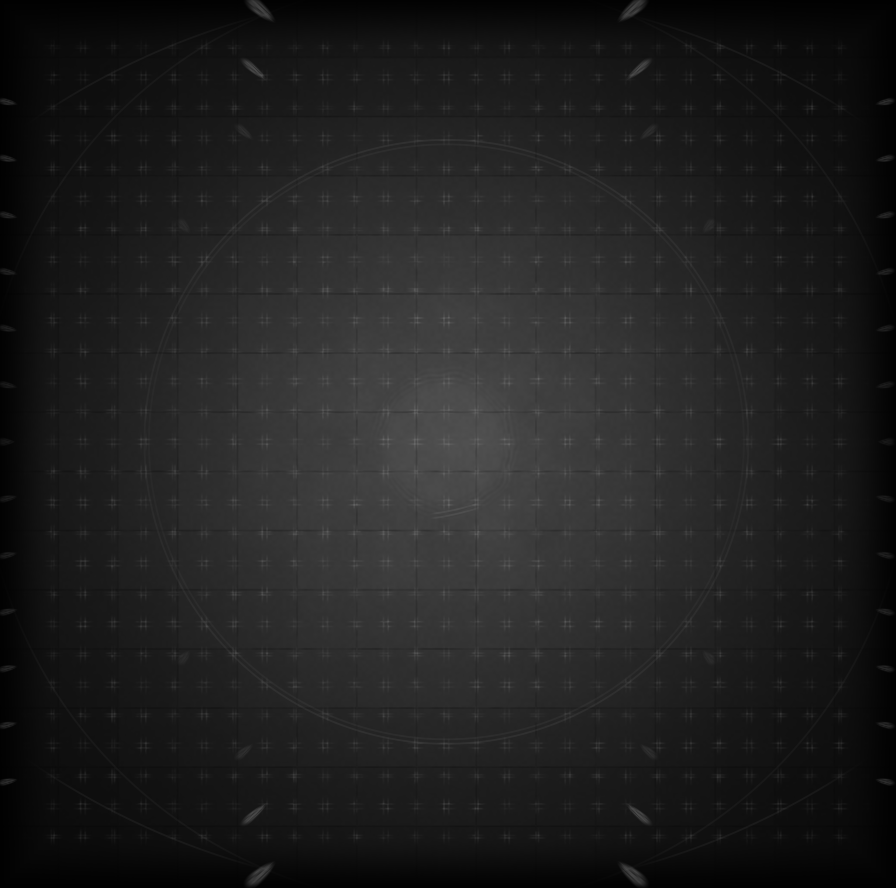
Reproduce this background procedurally as a Shadertoy shader.

```glsl
// Draws a dim grey glow over a tiled grid of hatch marks, with faint rings and slanted glints.

// Lengths are fractions of the canvas width, measured from its middle.
const vec2  CENTER       = vec2(-0.0018, 0.0024);
const float BASE_LEVEL   = 0.022;
const float GLOW_LEVEL   = 0.252;
const float GLOW_RADIUS  = 0.390;
const float EDGE_FADE    = 0.060;
const vec2  TILE         = vec2(0.0666, 0.0660);
const float TILE_STEP    = 0.30;
const float SEAM_DARK    = 0.15;
const vec2  MARK_PITCH   = vec2(0.0338, 0.0339);
const float MARK_LEVEL   = 0.050;
const float INNER_RING   = 0.337;
const float OUTER_RING   = 0.518;
const vec2  ARC_CENTER   = vec2(-0.008, -0.329);
const float ARC_RADIUS   = 0.833;
const float DISC_RADIUS  = 0.066;
const float SIDE_PITCH   = 0.0632;
const float HAIR         = 0.0006;

float hash(vec2 p) {
    p = fract(p * vec2(0.1031, 0.1137));
    p += dot(p, p.yx + 33.33);
    return fract((p.x + p.y) * p.x * 97.3);
}

float noise(vec2 p) {
    vec2 i = floor(p), f = fract(p);
    f = f * f * (3.0 - 2.0 * f);
    return mix(mix(hash(i), hash(i + vec2(1, 0)), f.x),
               mix(hash(i + vec2(0, 1)), hash(i + vec2(1, 1)), f.x), f.y);
}

float clouds(vec2 p) {
    float sum = 0.0, amp = 0.5;
    for (int i = 0; i < 4; i++) {
        sum += amp * noise(p + 40.0);
        p = mat2(1.6, 1.2, -1.2, 1.6) * p;
        amp *= 0.5;
    }
    return sum;
}

float hairline(float d, float px) {
    return 1.0 - smoothstep(HAIR * 0.5, HAIR + px, abs(d));
}

float glow(vec2 p) {
    return BASE_LEVEL + GLOW_LEVEL * exp(-dot(p, p) / (GLOW_RADIUS * GLOW_RADIUS));
}

// Two crossed pairs of uneven short strokes; every second mark is wider.
float hatchMark(vec2 p, float px) {
    vec2 id = round(p / MARK_PITCH);
    vec2 c = p - id * MARK_PITCH;
    vec2 gap = mix(vec2(0.0026), vec2(0.0014), mod(abs(id), 2.0));
    vec2 reach = exp(-pow(abs(c) / 0.0078, vec2(3.0)));
    float up = hairline(abs(c.x) - gap.x, px) * reach.y;
    float across = hairline(abs(c.y) - gap.y, px) * reach.x;
    float wear = 0.35 + 1.1 * noise(p * 330.0 + 300.0);
    return (up + across) * wear * (0.55 + 0.6 * hash(id + 60.0));
}

// Tapered streak along a direction, with fine grain across it.
float glint(vec2 p, vec2 at, vec2 dir, vec2 size) {
    vec2 d = p - at;
    vec2 q = vec2(dot(d, dir), dot(d, vec2(-dir.y, dir.x))) / size;
    q.y /= 0.75 + 0.25 * clamp(q.x, -1.0, 1.0);
    float grain = 0.5 + 0.6 * noise(q * vec2(2.0, 5.0) + 20.0);
    return (1.0 - smoothstep(0.5, 1.15, length(q))) * grain;
}

void mainImage(out vec4 fragColor, in vec2 fragCoord) {
    float px = 1.0 / iResolution.x;
    vec2 canvas = (fragCoord - 0.5 * iResolution.xy) * px;
    vec2 p = canvas - CENTER;
    vec2 m = abs(p);
    float r = length(p);

    // Glow, partly stepped by tile, with soft mottling
    vec2 tileId = floor(p / TILE + 0.5);
    float shade = mix(glow(p), glow(tileId * TILE), TILE_STEP);
    shade *= 0.985 + 0.03 * hash(tileId + 30.0);
    float haze = clouds(p * 20.0) - 0.47;
    shade += 0.05 * haze * exp(-r * r / 0.045);
    shade *= 0.975 + 0.05 * noise(p * 260.0 + 300.0);

    // Middle disc with an uneven rim, a halo and faint ripples
    float rim = r + 0.018 * haze;
    shade += 0.030 * (1.0 - smoothstep(DISC_RADIUS - 0.010, DISC_RADIUS + 0.010, rim));
    float halo = exp(-pow((rim - 0.074) / 0.009, 2.0));
    shade += halo * (0.008 + 0.016 * sin(rim * 1100.0) * noise(p * 35.0 + 30.0));
    vec2 s = p - vec2(0.009, -0.076);
    s.y -= 0.22 * s.x + 2.0 * s.x * s.x;
    float scratches = hairline(s.y, px) + hairline(s.y + 0.005, px);
    shade += 0.045 * scratches * (1.0 - smoothstep(0.018, 0.030, abs(s.x)));

    // Seams and hatch marks
    vec2 seam = abs(fract(p / TILE) - 0.5) * TILE;
    float seamWear = 0.5 + noise(p * 90.0 + 100.0);
    shade *= 1.0 - SEAM_DARK * seamWear * max(hairline(seam.x, px) * 0.7, hairline(seam.y, px));
    float markArea = (1.0 - smoothstep(0.43, 0.48, m.x)) * (1.0 - smoothstep(0.43, 0.475, m.y));
    shade += MARK_LEVEL * hatchMark(p, px) * markArea;

    // Rings and corner arcs
    float polar = 0.45 + 0.55 * m.y / max(r, 0.001);
    float rings = hairline(r - INNER_RING, px) + 0.7 * hairline(r - INNER_RING + 0.005, px);
    shade += 0.048 * rings * polar;
    shade += 0.032 * hairline(r - OUTER_RING, px);
    float arcSpan = smoothstep(0.18, 0.25, m.x) * (1.0 - smoothstep(0.40, 0.48, m.x));
    shade += 0.045 * hairline(length(m - ARC_CENTER) - ARC_RADIUS, px) * arcSpan;

    // Darkening toward the canvas border
    vec2 border = 0.5 * iResolution.xy * px - abs(canvas);
    shade *= smoothstep(-0.015, EDGE_FADE, min(border.x, border.y));

    // Mirrored glints, fading inward, and a row down each side
    vec2 slant = normalize(vec2(0.76, 0.65));
    shade += 0.24 * glint(m, vec2(0.208, 0.483), slant, vec2(0.021, 0.010));
    shade += 0.20 * glint(m, vec2(0.215, 0.416), slant, vec2(0.018, 0.006));
    shade += 0.07 * glint(m, vec2(0.226, 0.346), slant, vec2(0.013, 0.006));
    shade += 0.05 * glint(m, vec2(0.293, 0.241), slant.yx, vec2(0.010, 0.007));
    float row = round(m.y / SIDE_PITCH);
    vec2 side = vec2(m.x, m.y - row * SIDE_PITCH);
    float sideLevel = (0.07 + 0.015 * row) * step(row, 6.0);
    shade += sideLevel * glint(side, vec2(0.490, 0.0), normalize(vec2(1.0, 0.2)), vec2(0.011, 0.005));

    fragColor = vec4(vec3(clamp(shade, 0.0, 1.0)), 1.0);
}
```
